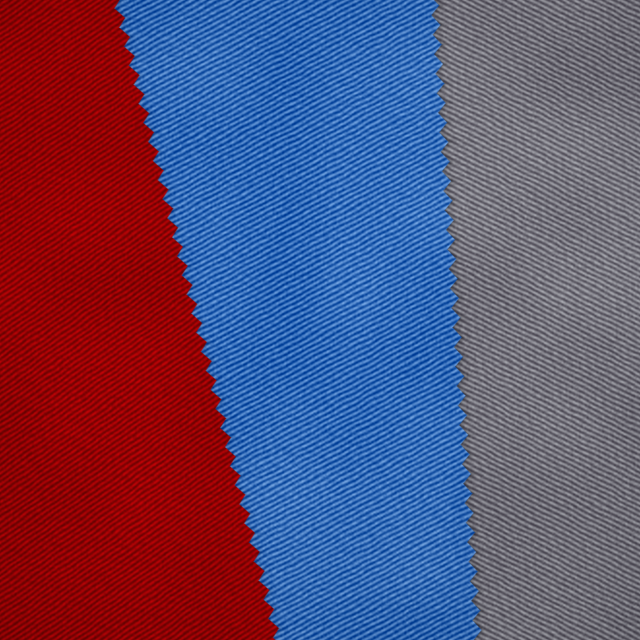
Give the GLSL for this texture, as a Shadertoy shader.

```glsl
// Three overlapping twill fabrics, red, blue and grey, with pinked zigzag edges.

const vec3 RED_DARK = vec3(0.49, 0.008, 0.01);
const vec3 RED_LIGHT = vec3(0.67, 0.01, 0.02);
const vec3 BLUE_DARK = vec3(0.09, 0.32, 0.64);
const vec3 BLUE_LIGHT = vec3(0.33, 0.53, 0.79);
const vec3 GREY_DARK = vec3(0.37, 0.36, 0.40);
const vec3 GREY_LIGHT = vec3(0.56, 0.56, 0.59);

// Cut edges: x at bottom, x at top, tooth period, height of one tooth tip.
const vec4 RED_EDGE = vec4(0.434, 0.182, 0.0298, 0.376);
const vec4 BLUE_EDGE = vec4(0.747, 0.679, 0.0305, 0.900);
const float TOOTH_DEPTH = 0.0065;
const float SHADOW_WIDTH = 0.007;

// Weave: angle of the ribs in radians, spacing between ribs.
const vec2 RED_WEAVE = vec2(0.61, 0.0075);
const vec2 BLUE_WEAVE = vec2(0.49, 0.0080);
const vec2 GREY_WEAVE = vec2(-0.47, 0.0078);
const float STITCH_LENGTH = 0.017;
const float GRAIN_SCALE = 330.0;

float hash(vec2 p) {
    return fract(sin(dot(p, vec2(127.1, 311.7))) * 43758.5453);
}

float noise(vec2 p) {
    vec2 cell = floor(p);
    vec2 f = fract(p);
    f = f * f * (3.0 - 2.0 * f);
    float low = mix(hash(cell), hash(cell + vec2(1, 0)), f.x);
    float high = mix(hash(cell + vec2(0, 1)), hash(cell + vec2(1, 1)), f.x);
    return mix(low, high, f.y);
}

// Approximate distance to a pinked edge, positive on its right side.
float pinkedEdge(vec2 p, vec4 edge) {
    float tooth = 1.0 - 4.0 * abs(fract((p.y - edge.w) / edge.z + 0.5) - 0.5);
    float cut = mix(edge.x, edge.y, p.y) + TOOTH_DEPTH * tooth;
    return (p.x - cut) * 0.77;
}

// Diagonal ribs broken into short stitches, with yarn grain.
vec3 twill(vec2 p, vec2 weave, vec3 dark, vec3 light) {
    vec2 along = vec2(cos(weave.x), sin(weave.x));
    vec2 across = vec2(-along.y, along.x);
    float rib = dot(p, across) / weave.y;
    rib += 0.3 * (noise(p * 45.0) - 0.5);
    float stitch = dot(p, along) / STITCH_LENGTH + 0.37 * floor(rib);
    float wave = 0.5 - 0.5 * cos(6.28318 * rib);
    float thread = 0.5 + 0.5 * cos(6.28318 * stitch);
    float grain = noise(p * GRAIN_SCALE) - 0.5;
    float tone = -0.2 + 1.25 * wave + 0.25 * wave * (thread - 0.5);
    tone += 0.5 * grain + 0.3 * (noise(p * 9.0) - 0.5);
    return max(mix(dark, light, tone), 0.0);
}

// Contact shadow cast to the right of an upper layer.
float shadow(float d) {
    return 1.0 - 0.35 * exp(-max(d, 0.0) / SHADOW_WIDTH * 2.0);
}

void mainImage(out vec4 fragColor, in vec2 fragCoord) {
    vec2 p = fragCoord / iResolution.xy;
    float blur = 0.9 / iResolution.y;

    float redSide = pinkedEdge(p, RED_EDGE);
    float blueSide = pinkedEdge(p, BLUE_EDGE);

    vec3 red = twill(p, RED_WEAVE, RED_DARK, RED_LIGHT);
    vec3 blue = twill(p, BLUE_WEAVE, BLUE_DARK, BLUE_LIGHT);
    vec3 grey = twill(p, GREY_WEAVE, GREY_DARK, GREY_LIGHT);

    // Stack from the bottom layer to the top one.
    grey *= shadow(blueSide);
    blue *= mix(1.0, shadow(redSide), 0.35);
    blue += 0.05 * smoothstep(-0.004, 0.0, blueSide);
    vec3 color = mix(blue, grey, smoothstep(-blur, blur, blueSide));
    color = mix(red, color, smoothstep(-blur, blur, redSide));

    // Soft light falling off toward the lower corners.
    vec2 fromLight = p - vec2(0.5, 0.6);
    color *= 1.03 - 0.16 * dot(fromLight, fromLight);

    fragColor = vec4(color, 1.0);
}
```
